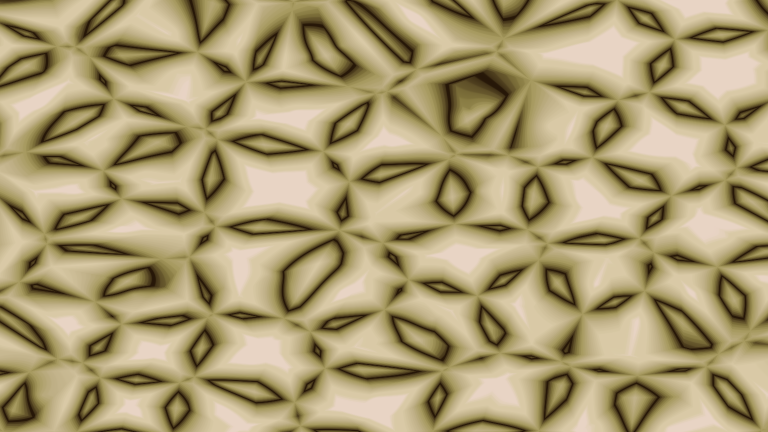
Write a WebGL 1 fragment shader that draws this texture.

```glsl
precision highp float;
// Olive and cream cellular petals, split by thin dark curved creases.
uniform vec2 u_resolution;

vec2 hash2(vec2 p) {
  vec2 q = vec2(dot(p, vec2(127.1, 311.7)), dot(p, vec2(269.5, 183.3)));
  return fract(sin(q) * 43758.5453);
}

// Distances to the three nearest scattered seeds, in rising order.
vec3 nearestThree(vec2 p) {
  vec2 cell = floor(p);
  vec3 f = vec3(9.0);
  for (int y = -2; y <= 2; y++) {
    for (int x = -2; x <= 2; x++) {
      vec2 c = cell + vec2(float(x), float(y));
      float d = distance(p, c + hash2(c));
      f.z = min(f.z, max(f.y, d));
      f.y = min(f.y, max(f.x, d));
      f.x = min(f.x, d);
    }
  }
  return f;
}

// Dark brown through olive and tan to a pinkish cream.
vec3 palette(float v) {
  vec3 c = mix(vec3(0.15, 0.09, 0.03), vec3(0.36, 0.30, 0.15), smoothstep(0.0, 0.065, v));
  c = mix(c, vec3(0.51, 0.46, 0.24), clamp((v - 0.065) / 0.065, 0.0, 1.0));
  c = mix(c, vec3(0.65, 0.60, 0.37), clamp((v - 0.13) / 0.09, 0.0, 1.0));
  c = mix(c, vec3(0.75, 0.69, 0.53), clamp((v - 0.22) / 0.17, 0.0, 1.0));
  c = mix(c, vec3(0.85, 0.79, 0.65), clamp((v - 0.39) / 0.22, 0.0, 1.0));
  return mix(c, vec3(0.91, 0.83, 0.77), smoothstep(0.72, 0.86, v));
}

// Cells are wider than tall; folding the height at zero makes the creases.
float petals(vec2 uv) {
  vec3 f = nearestThree(uv * vec2(4.1, 6.7) + vec2(13.0, 7.0));
  return abs(0.22 + 2.0 * f.y - f.x - f.z);
}

// Faint contour steps with soft edges.
float terrace(float v) {
  float s = v * 26.0;
  float stepped = (floor(s) + smoothstep(0.35, 0.65, fract(s))) / 26.0;
  return mix(v, stepped, 0.55);
}

void main() {
  vec3 color = vec3(0.0);
  // Four samples per pixel smooth the creases.
  for (int j = 0; j < 2; j++) {
    for (int i = 0; i < 2; i++) {
      vec2 offset = vec2(float(i), float(j)) * 0.5 - 0.25;
      vec2 uv = (gl_FragCoord.xy + offset) / u_resolution.y;
      color += 0.25 * palette(terrace(petals(uv)));
    }
  }
  gl_FragColor = vec4(color, 1.0);
}
```
